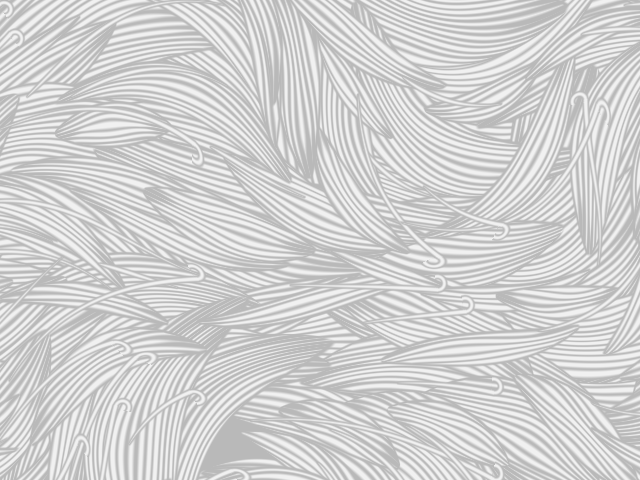
This pattern is drawn by a Shadertoy shader. Its source:

```glsl
// Waves of drawn hair: tapered locks of pale strands, laid over each other in grey.
// Each grid cell places one lock, curved along a smooth flow field; layers are
// painted from broad locks to narrow ones, then single wisps with curled tips.

const vec3 INK = vec3(0.724);
const vec3 PAPER = vec3(0.945);
const float PI = 3.14159265;
const float STRAND_PITCH = 0.0132;  // strand spacing, in canvas heights
const float LINE_HALF = 0.0027;     // half width of the grey lines
const float SOFT = 0.0025;          // edge softness
const float MAX_BEND = 4.0;         // largest curvature of a lock
const float MAX_TWIST = 2.5;        // largest S-shaped swing of a lock
const float ANGLE_JITTER = 0.7;
const float CONVERGE = 0.45;        // how far strands draw together at the tips
const float WISP_HALF = 0.0046;     // half width of a wisp
const float CURL_RADIUS = 0.014;
const float CURL_SHARE = 0.45;      // share of wisps with a curled tip

float hash(vec2 p) {
    return fract(sin(dot(p, vec2(127.1, 311.7))) * 43758.5453);
}

// Direction of the hair, in radians from the horizontal
float flowAngle(vec2 p) {
    return 0.70 * sin(4.6 * p.x + 1.9 * p.y + 0.6)
         + 0.50 * sin(5.9 * p.y - 3.0 * p.x + 2.0)
         + 0.30 * sin(8.0 * p.x + 6.5 * p.y);
}

// Coordinates along (x) and across (y) a curve that follows the flow
vec2 hairSpace(vec2 p, vec2 center, float jitter) {
    float h = 0.13;
    float middle = flowAngle(center);
    float angle = middle + jitter;
    vec2 dir = vec2(cos(angle), sin(angle));
    float ahead = flowAngle(center + dir * h);
    float behind = flowAngle(center - dir * h);
    float bend = (ahead - behind) / (2.0 * h) + 3.0 * jitter;
    float twist = (ahead + behind - 2.0 * middle) / (6.0 * h * h);
    bend = clamp(bend, -MAX_BEND, MAX_BEND);
    twist = clamp(twist, -MAX_TWIST, MAX_TWIST);
    vec2 q = p - center;
    q = vec2(dot(q, dir), dot(q, vec2(-dir.y, dir.x)));
    float curve = q.x * q.x * (0.5 * bend + twist * q.x);
    float slope = q.x * (bend + 3.0 * twist * q.x);
    return vec2(q.x, (q.y - curve) / sqrt(1.0 + slope * slope));
}

// A lens-shaped bundle of strands; its border cuts off the outer ones
void paintLock(inout vec3 color, vec2 q, float halfLength, float strands, float seed) {
    float u = q.x / halfLength;
    if (abs(u) >= 1.0) return;
    float lens = pow(1.0 - u * u, 0.85);
    float fullWidth = 0.5 * strands * STRAND_PITCH;
    float border = fullWidth * lens - abs(q.y);
    float cover = smoothstep(-SOFT, SOFT, border + LINE_HALF);
    cover *= smoothstep(1.0, 0.97, abs(u));
    if (cover <= 0.0) return;

    // Strands narrow toward the tips and lean to one side, with uneven spacing
    float spread = mix(1.0 - CONVERGE, 1.0, lens);
    float t = q.y / (fullWidth * spread) + (seed - 0.5) * (1.0 - lens);
    t += 0.13 * sin(PI * t) * sin(4.0 * u + 6.3 * seed);
    float s = (0.5 * t + 0.5) * strands;
    float id = floor(s);
    float pitch = STRAND_PITCH * spread;
    float edge = (0.5 - abs(fract(s) - 0.5)) * pitch;

    // Each strand has its own thickness and its own end
    float thickness = mix(0.7, 1.35, hash(vec2(id, seed * 91.0)));
    float end = mix(0.7, 1.4, hash(vec2(id + 7.0, seed * 57.0)));
    edge -= 0.25 * pitch * smoothstep(end - 0.3, end, abs(u));
    float line = LINE_HALF * thickness;
    float pale = smoothstep(line - SOFT, line + SOFT, min(edge, border));
    color = mix(color, mix(INK, PAPER, pale), cover);
}

// A single outlined hair, either pointed at both ends or hooked at one
void paintWisp(inout vec3 color, vec2 q, float halfLength, float side, bool curled) {
    q.y *= side;
    float u = clamp(0.5 + 0.5 * q.x / halfLength, 0.0, 1.0);
    float body = length(vec2(max(abs(q.x) - halfLength, 0.0), q.y));
    float width = WISP_HALF * (curled ? sqrt(u) : 2.2 * sqrt(u) * (1.0 - u));
    float d = body - width;
    if (curled) {
        vec2 c = q - vec2(halfLength, CURL_RADIUS);
        float hook = c.x > -0.4 * CURL_RADIUS ? abs(length(c) - CURL_RADIUS) : 1.0;
        d = min(d, hook - 0.85 * WISP_HALF);
    }
    float cover = smoothstep(SOFT, -SOFT, d - LINE_HALF);
    float pale = smoothstep(SOFT, -SOFT, d + 0.3 * LINE_HALF);
    color = mix(color, mix(INK, PAPER, pale), cover);
}

// One scattered layer; strands = range of strand counts, zero for wisps
void paintLayer(inout vec3 color, vec2 p, float layer, float cell,
                vec2 lengths, vec2 strands, float density, float order) {
    vec2 shifted = p / cell + layer * vec2(5.37, 3.71);
    vec2 base = floor(shifted);
    for (int k = 0; k < 25; k++) {
        vec2 id = base + order * vec2(float(k % 5 - 2), float(k / 5 - 2));
        vec2 key = id + layer * 17.0;
        if (hash(key + 0.5) > density) continue;
        float seed = hash(key + 2.3);
        vec2 jitter = vec2(hash(key + 4.1), hash(key + 6.7));
        vec2 center = p + (id + jitter - shifted) * cell;
        float halfLength = mix(lengths.x, lengths.y, hash(key + 8.9));
        vec2 q = hairSpace(p, center, ANGLE_JITTER * (seed - 0.5));
        float pick = hash(key + 11.3);
        if (strands.y > 0.0)
            paintLock(color, q, halfLength, floor(mix(strands.x, strands.y, pick)), seed);
        else
            paintWisp(color, q, halfLength, seed < 0.5 ? -1.0 : 1.0, pick < CURL_SHARE);
    }
}

void mainImage(out vec4 fragColor, in vec2 fragCoord) {
    vec2 p = fragCoord / iResolution.y;
    vec3 color = INK;
    paintLayer(color, p, 1.0, 0.22, vec2(0.25, 0.34), vec2(11.0, 20.0), 1.0, 1.0);
    paintLayer(color, p, 2.0, 0.22, vec2(0.22, 0.34), vec2(8.0, 18.0), 1.0, -1.0);
    paintLayer(color, p, 3.0, 0.18, vec2(0.12, 0.27), vec2(3.0, 9.0), 0.7, 1.0);
    paintLayer(color, p, 4.0, 0.18, vec2(0.08, 0.26), vec2(0.0), 0.6, -1.0);
    fragColor = vec4(color, 1.0);
}
```
